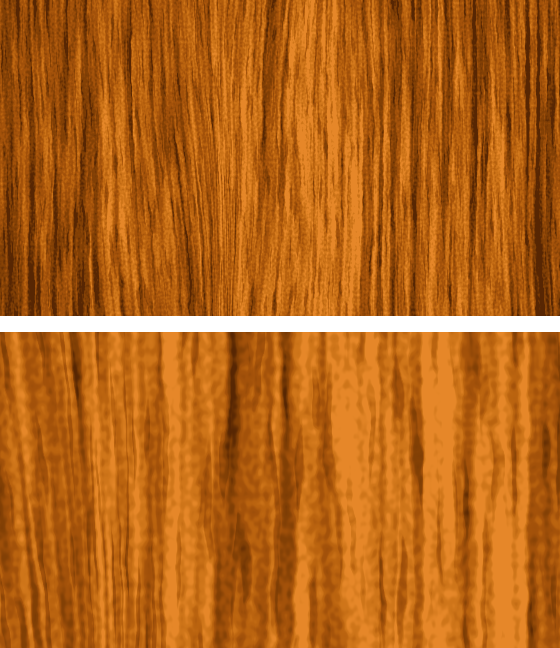
Top, the full canvas; bottom, a detail of the centre.
Reproduce this texture procedurally as a WebGL 1 fragment shader.

```glsl
precision highp float;
// Varnished orange-brown wood veneer with upright grain and one V-shaped figure.
uniform vec2 u_resolution;

vec2 gradientAt(vec2 cell) {
  float h = fract(sin(dot(cell, vec2(127.1, 311.7))) * 43758.5);
  float angle = 6.2832 * h;
  return vec2(cos(angle), sin(angle));
}

// Gradient noise, roughly -1 to 1
float noise(vec2 p) {
  vec2 i = floor(p);
  vec2 f = p - i;
  vec2 w = f * f * f * (f * (f * 6.0 - 15.0) + 10.0);
  float a = dot(gradientAt(i), f);
  float b = dot(gradientAt(i + vec2(1.0, 0.0)), f - vec2(1.0, 0.0));
  float c = dot(gradientAt(i + vec2(0.0, 1.0)), f - vec2(0.0, 1.0));
  float d = dot(gradientAt(i + vec2(1.0, 1.0)), f - vec2(1.0, 1.0));
  return 1.4 * mix(mix(a, b, w.x), mix(c, d, w.x), w.y);
}

// Long fibres; the shear hides the noise lattice
float fibre(vec2 p, float across, float along, float seed) {
  float u = p.x * across;
  return noise(vec2(u + seed, p.y * along + u * 0.37 + seed * 1.7));
}

// Spreads the grain coordinate so that lines close in towards the bottom
float figureOffset(float d, float y) {
  float side = d / sqrt(d * d + 0.0025);
  return side * 0.085 * (1.0 - y) * exp(-12.0 * d * d);
}

vec3 woodColor(float tone) {
  vec3 color = vec3(0.34, 0.15, 0.01);
  color = mix(color, vec3(0.51, 0.25, 0.02), smoothstep(0.0, 0.28, tone));
  color = mix(color, vec3(0.64, 0.32, 0.04), smoothstep(0.28, 0.53, tone));
  color = mix(color, vec3(0.73, 0.39, 0.06), smoothstep(0.53, 0.70, tone));
  color = mix(color, vec3(0.81, 0.46, 0.10), smoothstep(0.70, 0.85, tone));
  return mix(color, vec3(0.90, 0.53, 0.16), smoothstep(0.85, 1.02, tone));
}

void main() {
  vec2 uv = gl_FragCoord.xy / u_resolution;
  vec2 p = gl_FragCoord.xy / u_resolution.y;
  float heartX = 0.40 * u_resolution.x / u_resolution.y;

  // Grain coordinate: figure, slow wander and ragged edges
  float d = p.x - heartX;
  vec2 g = p;
  g.x += figureOffset(d, p.y);
  g.x += 0.014 * noise(p * vec2(3.0, 1.6) + 4.3);
  g.x += 0.0028 * noise(p * vec2(70.0, 28.0) + 8.6);
  float heartDistance = abs(g.x - heartX);
  float calm = exp(-40.0 * heartDistance * heartDistance);

  // Light falls off towards the sides and corners
  vec2 q = uv - vec2(0.53, 0.5);
  float tone = 0.89 - 1.45 * q.x * q.x - 0.4 * q.y * q.y - 0.06 * calm;

  // Broad bands, streaks and fine fibres
  tone += 0.22 * fibre(g, 7.0, 0.35, 3.4);
  tone += 0.32 * fibre(g, 32.0, 0.9, 11.7) * (1.0 - 0.4 * calm);
  tone += 0.34 * fibre(g, 85.0, 4.5, 23.2);

  // Dark veins, densest near the sides
  float sides = smoothstep(0.1, 0.45, abs(q.x));
  float veinWeight = mix(0.32, 0.46, sides) * (1.0 - 0.55 * calm);
  float vein = smoothstep(0.14, 0.42, fibre(g, 46.0, 0.8, 37.9));
  float wideVein = smoothstep(0.3, 0.55, fibre(g, 21.0, 0.5, 51.3));
  tone -= veinWeight * max(vein, wideVein);

  // Dark rim around the figure
  float rim = (heartDistance - 0.155) / 0.012;
  tone -= 0.24 * exp(-rim * rim) * (0.8 + fibre(g, 60.0, 3.0, 67.1));

  // Short open pores and fine speckle
  float pore = smoothstep(0.2, 0.5, fibre(g, 105.0, 9.0, 79.6));
  tone -= 0.27 * pore;
  tone += 0.17 * noise(p * vec2(140.0, 105.0) + 15.5);

  gl_FragColor = vec4(woodColor(tone), 1.0);
}
```
